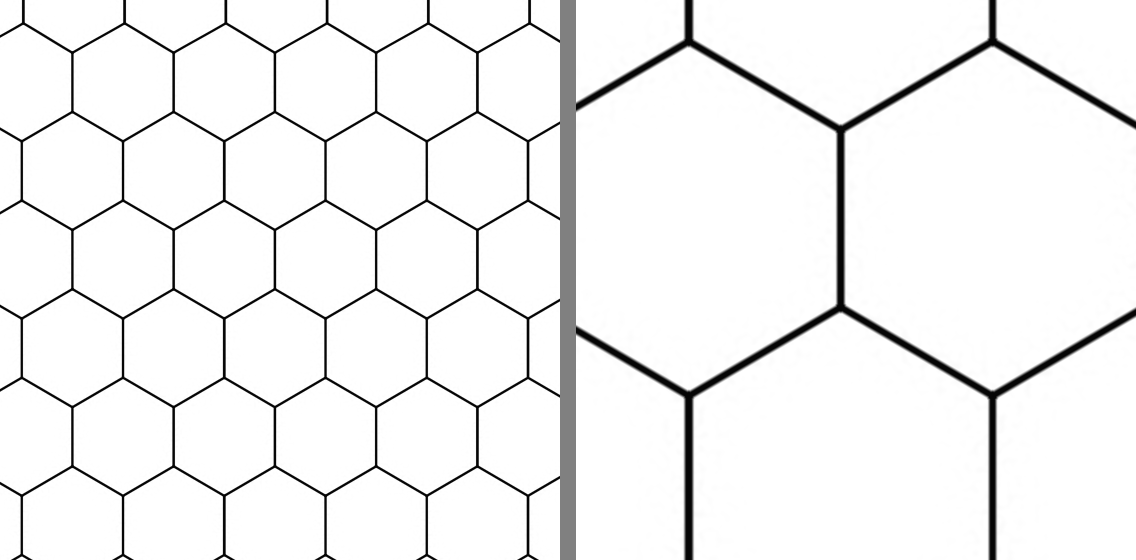
Left, the full canvas; right, a detail of the centre.
Write a Shadertoy shader that draws this pattern.

```glsl
// Draws a honeycomb of thin black outlines on white, with slight ink wear.

const float TAU = 6.2831853;
const vec2 HEX_REPEAT = vec2(1.0, 1.7320508);  // two staggered rows per repeat

float hash(vec2 p) {
    vec3 q = fract(vec3(p.xyx) * 0.1031);
    q += dot(q, q.yzx + 33.33);
    return fract((q.x + q.y) * q.z);
}

// Contribution of one lattice corner to the gradient noise
float cornerGradient(vec2 cell, vec2 offset) {
    float angle = TAU * hash(cell);
    return dot(vec2(cos(angle), sin(angle)), offset);
}

float gradientNoise(vec2 p) {
    vec2 i = floor(p), f = fract(p);
    vec2 u = f * f * f * (f * (f * 6.0 - 15.0) + 10.0);
    vec2 e = vec2(1.0, 0.0);
    float low = mix(cornerGradient(i, f), cornerGradient(i + e, f - e), u.x);
    float high = mix(cornerGradient(i + e.yx, f - e.yx),
                     cornerGradient(i + e.xx, f - e.xx), u.x);
    return mix(low, high, u.y);
}

// Offset from the centre of the nearest hexagon of unit width
vec2 hexLocal(vec2 p) {
    vec2 a = mod(p + 0.5 * HEX_REPEAT, HEX_REPEAT) - 0.5 * HEX_REPEAT;
    vec2 b = mod(p, HEX_REPEAT) - 0.5 * HEX_REPEAT;
    return dot(a, a) < dot(b, b) ? a : b;
}

// x: distance to the upright sides, y: to the slanted sides, z: to a corner
vec3 hexDistances(vec2 local) {
    vec2 h = abs(local);
    float corner = min(length(h - vec2(0.0, 0.57735)),
                       length(h - vec2(0.5, 0.288675)));
    return vec3(0.5 - h.x, 0.5 - dot(h, vec2(0.5, 0.8660254)), corner);
}

float inkCoverage(float dist, float radius, float softness) {
    return 1.0 - smoothstep(radius - softness, radius + softness, dist);
}

void mainImage(out vec4 fragColor, in vec2 fragCoord) {
    const float hexWidth = 0.1808;
    const float verticalStretch = 1.0106;
    const vec2 hexCentre = vec2(0.4005, 0.5365);
    const float lineRadius = 0.0021;
    const vec3 paperColor = vec3(1.0);
    const vec3 inkColor = vec3(0.02);

    vec2 uv = fragCoord / iResolution.y;
    float softness = max(0.0012, 0.7 / iResolution.y);

    // The top row sits slightly to the right and is drawn heavier
    float topRow = smoothstep(0.905, 0.958, uv.y);
    vec2 p = uv - hexCentre - vec2(0.0028 * topRow, 0.0);
    p.y /= verticalStretch;

    vec3 dist = hexWidth * hexDistances(hexLocal(p / hexWidth));

    // Upright lines swell and thin slowly across the canvas
    float swell = max(cos(TAU * p.x / 0.497), topRow);
    float uprightRadius = lineRadius * (1.0 + 0.16 * swell);

    float ink = inkCoverage(dist.x, uprightRadius, softness);
    ink = max(ink, inkCoverage(dist.y, lineRadius, softness));
    ink = max(ink, inkCoverage(dist.z, lineRadius * 1.45, softness));

    // Pale mottling fades out away from the lines
    float nearLine = exp(-min(dist.x, dist.y) / 0.014);
    float mottle = 0.05 * nearLine * max(gradientNoise(uv * 190.0), 0.0);

    fragColor = vec4(mix(paperColor - mottle, inkColor, ink), 1.0);
}
```
